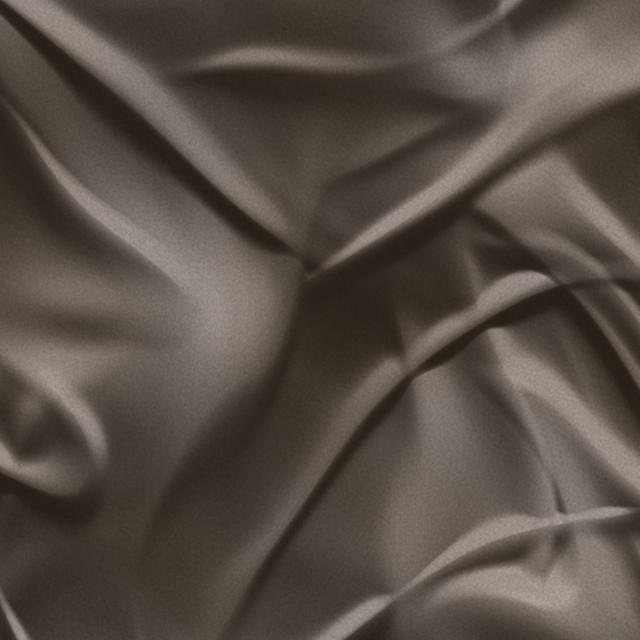
Give the GLSL for this texture, as a Shadertoy shader.

```glsl
// Draped taupe satin: winding, lopsided folds, mostly along two diagonals, are
// merged into one height field, whose slope and height set the soft sheen.
// A fine woven grain is laid over the shading.

float gradientNoise(vec2 p) {
    vec2 cell = floor(p), f = fract(p);
    vec2 u = f * f * f * (f * (f * 6.0 - 15.0) + 10.0);
    float corner[4];
    for (int k = 0; k < 4; k++) {
        vec2 o = vec2(k & 1, k >> 1);
        float a = 6.2832 * fract(sin(dot(cell + o, vec2(127.1, 311.7))) * 43758.5);
        corner[k] = dot(vec2(cos(a), sin(a)), f - o);
    }
    return mix(mix(corner[0], corner[1], u.x), mix(corner[2], corner[3], u.x), u.y);
}

float smoothMax(float a, float b, float k) {
    float e = max(k - abs(a - b), 0.0) / k;
    return max(a, b) + e * e * k * 0.25;
}

// Folds run along the zero lines of stretched noise, steeper on one side
float foldLayer(vec2 p, float angle, float seed) {
    float c = cos(angle), s = sin(angle);
    vec2 q = vec2(c * p.x + s * p.y, c * p.y - s * p.x) * vec2(1.15, 3.7) + seed;
    float across = gradientNoise(q) / 0.19;
    float side = max(across, -2.0 * across);
    float strength = smoothstep(-0.3, 0.2, gradientNoise(q * vec2(0.9, 0.6) + 31.7));
    float ripple = gradientNoise(q * vec2(1.0, 2.2) + 57.3);
    return 0.06 * strength * exp(-side * side) + 0.026 * ripple;
}

float clothHeight(vec2 p) {
    // Bend the folds into sweeping curves
    vec2 bend = vec2(gradientNoise(p * 1.9 + 4.3), gradientNoise(p * 1.9 + 17.8));
    vec2 q = p + 0.19 * bend;
    float h = 0.0;
    for (int i = 0; i < 4; i++) {
        float n = float(i);
        h = smoothMax(h, foldLayer(q, -0.7 + 1.2 * mod(n, 3.0), 3.4 + 11.6 * n), 0.016);
    }
    return h + 0.11 * gradientNoise(q * 2.3 + 8.6);
}

void mainImage(out vec4 fragColor, in vec2 fragCoord) {
    vec2 p = fragCoord / iResolution.y;

    // Surface slope
    float e = 0.0015;
    float h = clothHeight(p);
    vec2 slope = vec2(clothHeight(p + vec2(e, 0.0)) - h,
                      clothHeight(p + vec2(0.0, e)) - h) / e;
    vec3 normal = normalize(vec3(-slope, 1.0));

    // Light from above; raised cloth is brighter, hollows are darker
    float facing = dot(-slope, normalize(vec2(0.12, 1.0)));
    float exposure = 3.4 * facing + 20.0 * (h - 0.032) - 0.65;
    float tone = 1.0 / (1.0 + exp(-exposure));
    float sheen = pow(max(dot(normal, normalize(vec3(0.05, 0.42, 0.9))), 0.0), 24.0);
    tone = tone * 0.88 + 0.16 * sheen * tone;

    // Taupe ramp with a slight drift between warm and cool
    vec3 color = mix(vec3(0.152, 0.122, 0.094), vec3(0.66, 0.62, 0.59), tone);
    color *= 1.0 + vec3(0.02, 0.0, -0.035) * gradientNoise(p * 4.0 + 2.5);

    // Woven grain, turned off the axes
    vec2 thread = mat2(0.8, 0.6, -0.6, 0.8) * p;
    float weave = gradientNoise(thread * vec2(260.0, 210.0))
                + 0.4 * gradientNoise(thread * vec2(90.0, 130.0) + 9.1);
    color *= 1.0 + 0.11 * weave;

    fragColor = vec4(color, 1.0);
}
```
